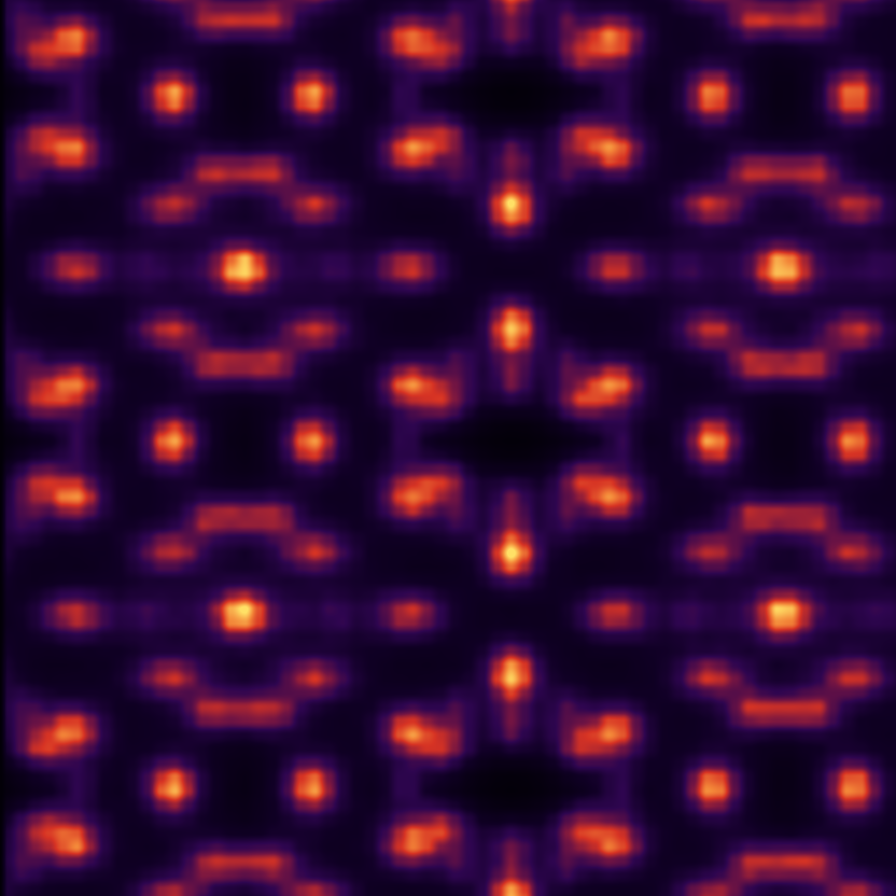
A Shadertoy shader for this pattern:

```glsl
// Mirrored lattice of glowing spots, arcs and hexagonal rings on a dark violet heat map.

const vec2 HALF_CELL = vec2(0.302, 0.193);  // half a repeat, in canvas units
const vec2 ORIGIN = vec2(0.270, 0.7005);    // centre of one bright spot
const float SAMPLES = 64.0;                 // coarse samples across the canvas

float hash(vec2 p) {
    vec3 q = fract(p.xyx * 0.1031);
    q += dot(q, q.yzx + 33.33);
    return fract((q.x + q.y) * q.z);
}

// Reflect space into one quarter of the repeat
vec2 mirrorFold(vec2 p, vec2 halfCell) {
    return abs(mod(p + halfCell, 2.0 * halfCell) - halfCell);
}

// Soft core with a wide, faint halo
float glow(vec2 offset, vec2 radius, float gain) {
    vec2 d = offset / radius;
    float q = dot(d, d);
    return gain * (0.78 * exp(-q) + 0.22 * exp(-0.2 * q));
}

// Glow stretched along a horizontal segment
float glowBar(vec2 offset, float halfLength, vec2 radius, float gain) {
    return glow(vec2(max(abs(offset.x) - halfLength, 0.0), offset.y), radius, gain);
}

// Bright centre, its band, and the arcs above and below
float roundel(vec2 p) {
    float heat = glow(p, vec2(0.025, 0.022), 0.88);
    heat += glowBar(p, 0.090, vec2(0.030, 0.024), 0.16);
    heat += glow(p - vec2(0.110, 0.0), vec2(0.020), 0.14);
    heat += glowBar(p - vec2(0.0, 0.108), 0.035, vec2(0.024, 0.020), 0.55);
    heat += glow(p - vec2(0.081, 0.070), vec2(0.035, 0.021), 0.56);
    heat += glow(p - vec2(0.078, HALF_CELL.y), vec2(0.025), 0.86);
    return heat;
}

// Six-sided ring of spots around a dark hollow
float hexRing(vec2 p) {
    float heat = glow(p - vec2(HALF_CELL.x, 0.067), vec2(0.022, 0.025), 0.94);
    heat += glow(p - vec2(HALF_CELL.x, 0.126), vec2(0.018, 0.026), 0.38);
    heat += glow(p - vec2(0.187, 0.130), vec2(0.027, 0.023), 0.70);
    heat += glow(p - vec2(0.226, 0.148), vec2(0.026, 0.022), 0.48);
    heat += glow(p - vec2(0.241, 0.107), vec2(0.017, 0.022), 0.24);
    heat += glow(p - vec2(0.182, HALF_CELL.y), vec2(0.017, 0.024), 0.24);
    heat += glow(p - vec2(0.187, 0.0), vec2(0.036, 0.022), 0.62);
    return heat;
}

float latticeHeat(vec2 uv) {
    vec2 p = mirrorFold(uv - ORIGIN, HALF_CELL);
    vec2 d = (p - HALF_CELL) / vec2(0.058, 0.034);
    float hollow = 1.0 - 0.9 * exp(-dot(d, d));
    return (0.04 + roundel(p) + hexRing(p)) * hollow;
}

// One coarse sample, with slight uneven brightness
float sampleHeat(vec2 cell) {
    float wear = mix(0.94, 1.06, hash(cell + 7.0));
    return latticeHeat((cell + 0.5) / SAMPLES) * wear;
}

// Smooth blend of the four nearest samples
float blendedHeat(vec2 uv) {
    vec2 g = uv * SAMPLES - 0.5;
    vec2 cell = floor(g);
    vec2 w = smoothstep(0.0, 1.0, g - cell);
    float low = mix(sampleHeat(cell), sampleHeat(cell + vec2(1, 0)), w.x);
    float high = mix(sampleHeat(cell + vec2(0, 1)), sampleHeat(cell + vec2(1, 1)), w.x);
    return mix(low, high, w.y);
}

// Black, violet, red, orange, yellow
vec3 heatColour(float heat) {
    vec3 stops[7] = vec3[7](
        vec3(0.01, 0.00, 0.03), vec3(0.06, 0.00, 0.14), vec3(0.18, 0.02, 0.31),
        vec3(0.45, 0.08, 0.26), vec3(0.84, 0.20, 0.14), vec3(0.95, 0.52, 0.22),
        vec3(1.00, 0.88, 0.40));
    float t = clamp(heat, 0.0, 1.0) * 6.0;
    int i = min(int(t), 5);
    return mix(stops[i], stops[i + 1], t - float(i));
}

void mainImage(out vec4 fragColor, in vec2 fragCoord) {
    vec2 uv = fragCoord / iResolution.xy;
    float edgeFade = smoothstep(0.0, 0.009, uv.x);  // thin dark left border
    fragColor = vec4(heatColour(blendedHeat(uv) * edgeFade), 1.0);
}
```
